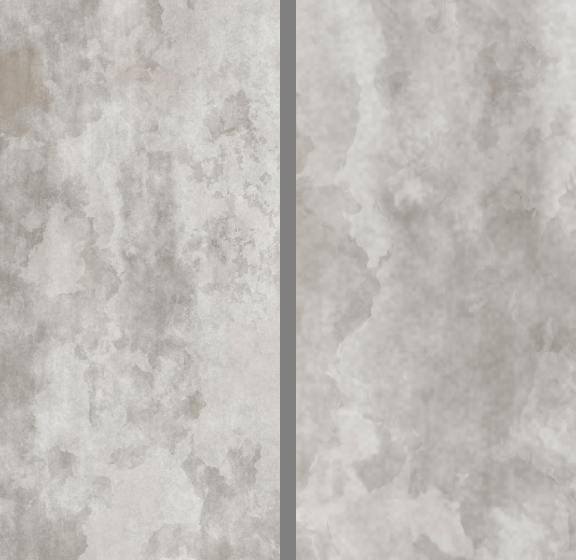
Left: the whole. Right: its middle third, enlarged.
This texture is drawn by a Shadertoy shader. Its source:

```glsl
// Weathered grey plaster wall: flaking pale coats, vertical stains, chalk runs and speckle.

#define DEEP_GREY   vec3(0.615, 0.590, 0.560)
#define PALE_GREY   vec3(0.862, 0.857, 0.848)
#define RUST_BROWN  vec3(0.640, 0.580, 0.520)
#define BLUSH       vec3(0.835, 0.803, 0.785)
#define BASE_TONE   0.54
#define COAT_GAIN   0.30
#define STAIN_DEPTH 0.24
#define MOTTLE      0.95
#define GRAIN       0.30
#define FLAKE_EDGE  0.022

float hash(vec2 p) {
    vec3 q = fract(vec3(p.xyx) * 0.1031);
    q += dot(q, q.yzx + 33.33);
    return fract((q.x + q.y) * q.z);
}

float noise(vec2 p) {
    vec2 i = floor(p), f = fract(p);
    f = f * f * (3.0 - 2.0 * f);
    return mix(mix(hash(i), hash(i + vec2(1, 0)), f.x),
               mix(hash(i + vec2(0, 1)), hash(i + vec2(1, 1)), f.x), f.y);
}

// Layered noise, normalised to a mean of one half
float fbm(vec2 p) {
    float sum = 0.0, weight = 1.0, total = 0.0;
    for (int i = 0; i < 6; i++) {
        sum += weight * noise(p);
        total += weight;
        weight *= 0.6;
        p = p * 2.03 + vec2(17.3, 31.7);
    }
    return sum / total;
}

// Ragged flake mask: sharp threshold of layered noise
float flakes(vec2 p, float level) {
    return smoothstep(-FLAKE_EDGE, FLAKE_EDGE, fbm(p) - level);
}

float bump(vec2 p, vec2 centre, vec2 size) {
    vec2 d = (p - centre) / size;
    return exp(-dot(d, d));
}

void mainImage(out vec4 fragColor, in vec2 fragCoord) {
    // x spans 0..1, y spans 0..2 on a tall canvas
    vec2 p = fragCoord / iResolution.x;
    vec2 warp = vec2(fbm(p * 5.0 + 3.0), fbm(p * 5.0 + 40.0)) - 0.5;
    vec2 w = p + 0.16 * warp;

    // Where the wall is worn: left edge, central column, upper middle
    float left = 1.0 - smoothstep(0.02, 0.38, w.x + 0.35 * (fbm(p * 2.0 + 9.0) - 0.5));
    float centre = bump(w, vec2(0.55, 1.12), vec2(0.17, 0.42));
    float upper = bump(w, vec2(0.58, 1.74), vec2(0.17, 0.20));
    float worn = clamp(max(left, max(0.9 * centre, 0.7 * upper)), 0.0, 1.0);

    // Two pale coats that flake off the worn areas
    float coat = flakes(w * vec2(5.0, 3.6) + 60.0, 0.44 + 0.17 * worn);
    float thin = flakes(w * vec2(11.0, 7.0) + 90.0, 0.50 + 0.07 * worn);
    float cover = max(coat, 0.55 * thin);

    // Mottling and vertical streaks, calmer where the coat is intact
    float mottle = fbm(p * vec2(13.0, 10.0) + 20.0) - 0.5;
    float streak = fbm(vec2(p.x * 26.0, p.y * 2.6) + 70.0) - 0.5;
    float tone = BASE_TONE + COAT_GAIN * cover - STAIN_DEPTH * worn;
    tone += MOTTLE * mottle * mix(1.0, 0.5, coat);
    tone += 0.55 * streak * mix(1.0, 0.55, coat);
    tone += 0.35 * (fbm(p * vec2(3.0, 1.7) + 130.0) - 0.5);

    // Dark pitting on the right half
    float pitArea = bump(w, vec2(0.83, 1.28), vec2(0.25, 0.42));
    float pits = smoothstep(0.56, 0.64, fbm(p * vec2(34.0, 30.0) + 11.0));
    tone -= 0.38 * pits * (0.15 + 0.85 * pitArea);

    // Hairline cracks
    float vein = abs(fbm(p * vec2(4.0, 7.0) + 150.0) - 0.5);
    tone -= 0.09 * (1.0 - smoothstep(0.0, 0.012, vein)) * noise(p * 9.0);

    // Chalk runs down both sides of the central column
    float side = abs(abs(w.x - 0.53) - 0.135);
    float span = smoothstep(0.4, 0.8, p.y) * (1.0 - smoothstep(1.45, 1.75, p.y));
    float chalk = (1.0 - smoothstep(0.008, 0.05, side)) * span;
    chalk *= flakes(w * vec2(15.0, 4.5) + 180.0, 0.50);
    tone = mix(tone, 0.97, 0.65 * chalk);

    // Fine grain
    tone += GRAIN * (0.6 * noise(p * 190.0) + 0.4 * noise(p * 95.0 + 7.0) - 0.5);
    tone = clamp(tone, 0.0, 1.05);
    vec3 colour = mix(DEEP_GREY, PALE_GREY, tone);

    // Blush coat and rust tints
    float blush = flakes(w * vec2(4.5, 4.0) + 210.0, 0.56) * cover * (1.0 - chalk);
    colour = mix(colour, BLUSH * (0.9 + 0.13 * tone), 0.55 * blush);
    float rust = smoothstep(0.53, 0.72, fbm(w * vec2(6.0, 3.5) + 240.0));
    colour = mix(colour, RUST_BROWN, 0.5 * rust * (0.2 + 0.8 * worn) * (1.0 - 0.7 * coat));

    fragColor = vec4(colour, 1.0);
}
```
